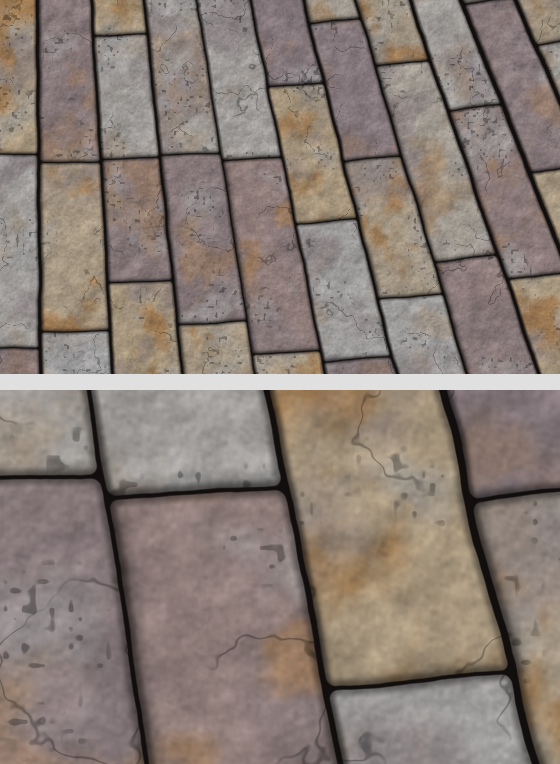
Top: the whole. Bottom: its middle third, enlarged.
A WebGL 2 fragment shader for this texture:

```glsl
#version 300 es
precision highp float;
// Rough sandstone blocks stacked in slanted columns that fan out downwards.
// Each block is a rounded box in its own cell, with a tint chosen by column
// and row, and layered noise for relief, mineral stains, cracks and specks.
uniform vec2 u_resolution;
out vec4 fragColor;

const vec3 TAN = vec3(0.64, 0.575, 0.48);
const vec3 MAUVE = vec3(0.515, 0.465, 0.48);
const vec3 PALE = vec3(0.615, 0.61, 0.61);
const vec3 ROSE = vec3(0.57, 0.49, 0.465);
const vec3 RUST = vec3(0.60, 0.44, 0.27);
const vec3 GAP = vec3(0.065, 0.055, 0.05);

float hash(vec2 p) {
  vec3 q = fract(p.xyx * vec3(0.1031, 0.1030, 0.0973));
  q += dot(q, q.yzx + 33.33);
  return fract((q.x + q.y) * q.z);
}

float noise(vec2 p) {
  vec2 i = floor(p), f = fract(p);
  f = f * f * (3.0 - 2.0 * f);
  return mix(mix(hash(i), hash(i + vec2(1, 0)), f.x),
             mix(hash(i + vec2(0, 1)), hash(i + vec2(1, 1)), f.x), f.y);
}

float fbm(vec2 p) {
  float sum = 0.0, amp = 0.5;
  for (int o = 0; o < 5; o++) {
    sum += amp * noise(p);
    p = mat2(1.6, 1.2, -1.2, 1.6) * p + 7.3;
    amp *= 0.5;
  }
  return sum;
}

float roundedBox(vec2 p, vec2 halfSize, float radius) {
  vec2 d = abs(p) - halfSize + radius;
  return length(max(d, 0.0)) + min(max(d.x, d.y), 0.0) - radius;
}

// Height of the first joint in a column, measured down from the top
float jointStart(float column) {
  float odd = mod(column, 2.0) * step(4.5, column);
  return 0.42 - 0.18 * odd - 0.075 * max(column - 6.0, 0.0)
       + 0.04 * (hash(vec2(column, 3.0)) - 0.5);
}

float blockLength(float column) {
  return 0.43 + 0.1 * cos(1.8 * min(column, 8.0) - 6.75);
}

// Tints cycle down each column and drift slowly from column to column
vec3 blockTint(float column, float row, float seed) {
  float drift = floor(0.1 + 1.4 * cos(0.56 * (column - 3.1)));
  int kind = (int(drift + 2.0 * row) + 30) % 3;
  if (kind == 0) return mix(TAN, PALE, 0.3 * seed);
  if (kind == 1) return mix(MAUVE, ROSE, 0.7 * seed * seed);
  return mix(PALE, TAN, 0.45 * seed);
}

// Weathered surface: patches, stains, relief light, cracks and grain
vec3 weather(vec3 tint, vec2 p, float seed) {
  vec2 q = p + 19.0 * seed;
  float warmth = smoothstep(0.01, 0.13, tint.r - tint.b);
  float patches = fbm(q * 9.0);
  vec3 col = mix(tint, PALE, 0.55 * smoothstep(0.48, 0.72, patches));
  col = mix(col, MAUVE * 0.95, 0.5 * smoothstep(0.5, 0.7, fbm(q * 7.0 + 40.0)));
  float stain = smoothstep(0.5, 0.74, fbm(q * 11.0 + 80.0));
  col = mix(col, RUST, stain * mix(0.2, 0.75, warmth));

  vec2 toLight = vec2(-0.0025, -0.004);
  float relief = fbm(q * 24.0) - fbm((q + toLight) * 24.0);
  float grain = noise(q * 210.0) - 0.5;
  col *= 1.0 + 0.85 * relief + 0.09 * grain + 0.28 * (fbm(q * 38.0) - 0.48);

  float vein = abs(fbm(q * 8.0 + 120.0) - 0.5);
  float crack = (1.0 - smoothstep(0.0, 0.012, vein)) * smoothstep(0.45, 0.65, noise(q * 13.0));
  float speck = smoothstep(0.77, 0.9, noise(q * 120.0)) * smoothstep(0.48, 0.62, patches);
  return col * (1.0 - 0.28 * crack) * (1.0 - 0.3 * speck);
}

void main() {
  float pixel = 1.0 / u_resolution.y;
  vec2 p = gl_FragCoord.xy * pixel;
  p.y = 1.0 - p.y;

  // Uneven edges
  vec2 q = p + 0.009 * (vec2(fbm(p * 11.0), fbm(p * 11.0 + 50.0)) - 0.48);

  // Fanned columns, each cut into blocks by slightly tilted joints
  float width = 0.1416 + 0.048 * q.y;
  float across = (q.x - 0.1016 - 0.0095 * q.y) / width;
  float column = floor(across) + 1.0;
  float localX = (fract(across) - 0.5) * width;
  float size = blockLength(column);
  float along = (q.y + 0.015 * column * localX - jointStart(column)) / size;
  float row = floor(along);
  vec2 local = vec2(localX, (fract(along) - 0.5) * size);
  float seed = hash(vec2(column, row) + 7.0);

  // Wide gaps between columns, thin joints between rows
  float gap = mix(0.002, 0.0065, hash(vec2(column, 21.0)));
  vec2 halfSize = vec2(0.5 * width - gap, 0.5 * size - 0.0018);
  float d = roundedBox(local, halfSize, 0.008);

  vec3 col = weather(blockTint(column, row, seed), p, seed);

  // Shaded left flank, lower edge and worn rim
  float flank = smoothstep(0.0, 0.006 + 0.014 * seed, local.x + halfSize.x);
  float foot = smoothstep(0.0, 0.018, halfSize.y - local.y);
  col *= mix(0.7, 1.0, flank) * mix(0.8, 1.0, foot);
  col *= mix(0.62, 1.0, smoothstep(0.0, 0.009, -d));

  col = mix(col, GAP, smoothstep(-pixel, pixel, d));
  fragColor = vec4(col, 1.0);
}
```
